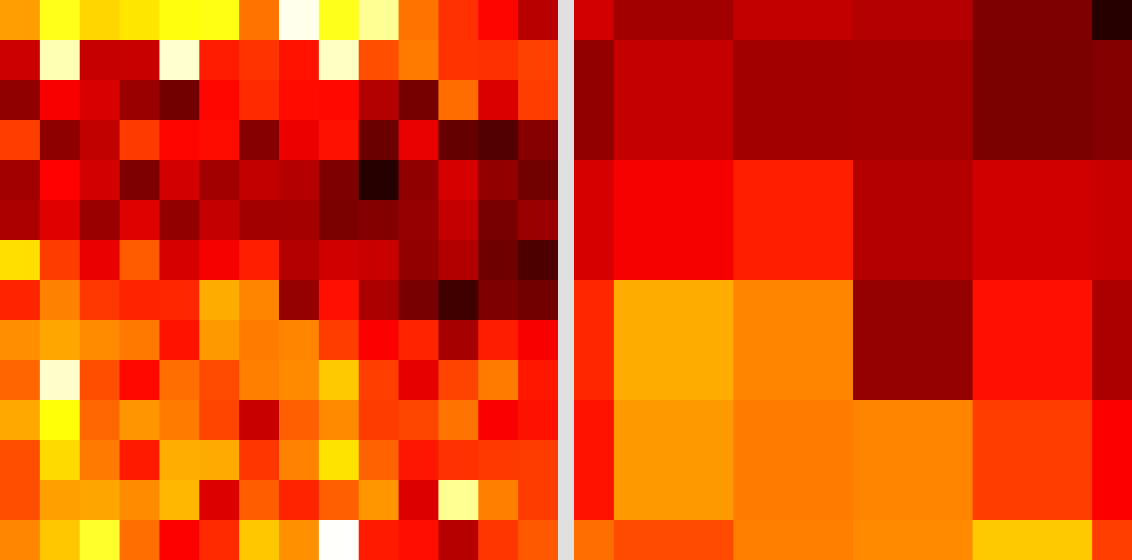
Left, the full canvas; right, a detail of the centre.
This texture is drawn by a Shadertoy shader. Its source:

```glsl
// Heat map of 14 by 14 flat cells: a dark band sloping through a fiery field.

const float CELLS = 14.0;

float hash(vec2 cell, uint salt) {
    uvec2 q = uvec2(ivec2(cell) + 64);
    uint n = q.x * 1597334677u ^ q.y * 3812015801u ^ salt * 2798796415u;
    n = (n ^ (n >> 16)) * 2246822519u;
    n = (n ^ (n >> 13)) * 3266489917u;
    return float((n ^ (n >> 16)) >> 8) / 16777216.0;
}

// Roughly normal noise with unit deviation
float bellNoise(vec2 cell) {
    float sum = 0.0;
    for (uint i = 1u; i <= 4u; i++) sum += hash(cell, i);
    return (sum - 2.0) * 1.73;
}

// Black, red, yellow, white ramp
vec3 hotRamp(float heat) {
    return clamp((vec3(heat) - vec3(0.0, 0.365, 0.746)) / vec3(0.365, 0.381, 0.254), 0.0, 1.0);
}

vec3 cellColor(vec2 cell) {
    vec2 pos = cell / (CELLS - 1.0);

    // Cool band, high on the left and lower on the right
    float offset = (pos.y - mix(0.77, 0.56, pos.x)) / 0.22;
    float band = exp(-offset * offset);
    float heat = 0.54 - 0.29 * band - 0.1 * smoothstep(0.5, 0.8, pos.x);

    // Bright left part of the top row
    heat += 0.25 * step(0.97, pos.y) * (1.0 - smoothstep(0.6, 0.75, pos.x));

    // Grain, and scattered pale sparks outside the band
    heat += bellNoise(cell) * mix(0.1, 0.08, band);
    float spark = step(hash(cell, 11u), 0.085) * step(band, 0.65);
    heat = mix(heat, 0.88 + 0.12 * hash(cell, 12u), spark);
    return hotRamp(heat);
}

void mainImage(out vec4 fragColor, in vec2 fragCoord) {
    vec2 p = fragCoord / iResolution.xy * CELLS;
    vec2 pixel = CELLS / iResolution.xy;

    // Blend the four cells around the nearest corner over one pixel
    vec2 corner = floor(p + 0.5);
    vec2 t = clamp((p - corner) / pixel + 0.5, 0.0, 1.0);
    vec3 below = mix(cellColor(corner - 1.0), cellColor(corner - vec2(0.0, 1.0)), t.x);
    vec3 above = mix(cellColor(corner - vec2(1.0, 0.0)), cellColor(corner), t.x);
    fragColor = vec4(mix(below, above, t.y), 1.0);
}
```
